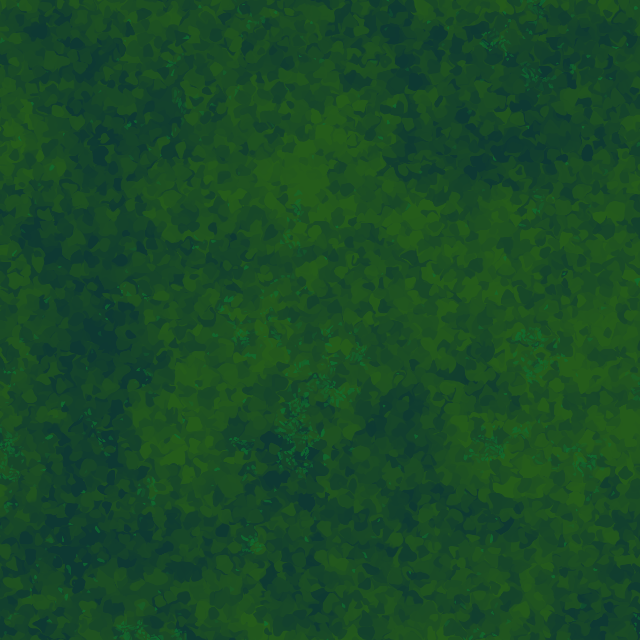
Write a Shadertoy shader that draws this texture.

```glsl
// Dense dark-green foliage: layers of flat, notched leaf blobs, large to small,
// whose tones follow a broad noise field with a random offset per leaf.
// Sparse clusters of tiny bright sprigs are scattered on top.

const vec3 SHADE_COLOR = vec3(0.064, 0.240, 0.184);
const vec3 LIGHT_COLOR = vec3(0.132, 0.345, 0.116);
const vec3 SPRIG_COLOR = vec3(0.055, 0.430, 0.185);

const int   LAYERS = 10;
const float COARSE_CELLS = 13.0;   // leaf cells across the canvas, first layer
const float FINE_CELLS = 50.0;     // leaf cells across the canvas, last layer
const float LEAF_DENSITY = 0.50;
const float LEAF_OPACITY = 0.88;
const float PATCH_SCALE = 6.5;
const float PATCH_CONTRAST = 1.55;
const float LEAF_CONTRAST = 1.05;
const float MEAN_TONE = 0.53;
const float EDGE = 0.0011;         // edge softness in canvas units
const float WARP = 0.010;          // raggedness of the outlines
const float SPRIG_CELLS = 190.0;
const float SPRIG_PATCH_SCALE = 13.0;

float hash(vec2 p) {
    return fract(sin(dot(p, vec2(127.1, 311.7))) * 43758.5453);
}

vec2 hash2(vec2 p) {
    return vec2(hash(p), hash(p + 57.3));
}

float noise(vec2 p) {
    vec2 i = floor(p), f = fract(p);
    f = f * f * (3.0 - 2.0 * f);
    return mix(mix(hash(i), hash(i + vec2(1, 0)), f.x),
               mix(hash(i + vec2(0, 1)), hash(i + vec2(1, 1)), f.x), f.y);
}

float fbm(vec2 p) {
    float sum = 0.0, amp = 0.5;
    for (int i = 0; i < 3; i++) {
        sum += amp * noise(p);
        p = mat2(0.8, 0.6, -0.6, 0.8) * p * 2.1 + 19.7;
        amp *= 0.6;
    }
    return sum / 0.98;
}

// Broad light and shade
float patchTone(vec2 p) {
    return MEAN_TONE + PATCH_CONTRAST * (fbm(p * PATCH_SCALE + 3.0) - 0.5);
}

// Heart-like leaf of unit radius, negative inside
float leafShape(vec2 p, float angle, float notch) {
    float c = cos(angle), s = sin(angle);
    p = vec2(c * p.x - s * p.y, s * p.x + c * p.y);
    return length(vec2(p.x, p.y * 1.1 - notch * abs(p.x) + 0.2 * notch)) - 1.0;
}

// Paints one layer of scattered leaves over the tone
float paintLeaves(float tone, vec2 p, float cells, float seed) {
    vec2 q = p * cells + seed * 7.31;
    vec2 home = floor(q);
    for (int y = -1; y <= 1; y++)
    for (int x = -1; x <= 1; x++) {
        vec2 cell = home + vec2(x, y);
        vec2 id = cell + seed * 31.7;
        if (hash(id + 4.1) > LEAF_DENSITY) continue;
        vec2 center = cell + hash2(id);
        float radius = mix(0.24, 0.60, hash(id + 8.6));
        float d = leafShape((q - center) / radius, 6.2832 * hash(id + 2.9),
                            mix(0.2, 0.8, hash(id + 6.4)));
        float soft = EDGE * cells / radius;
        float cover = 1.0 - smoothstep(-soft, soft, d);
        if (cover <= 0.0) continue;
        vec2 root = (center - seed * 7.31) / cells;
        float leafTone = patchTone(root) + LEAF_CONTRAST * (hash(id + 12.2) - 0.5);
        tone = mix(tone, leafTone, cover * LEAF_OPACITY);
    }
    return tone;
}

// Coverage of tiny bright sprigs, gathered in sparse clusters
float sprigs(vec2 p) {
    vec2 q = p * SPRIG_CELLS;
    vec2 home = floor(q);
    float cover = 0.0;
    for (int y = -1; y <= 1; y++)
    for (int x = -1; x <= 1; x++) {
        vec2 cell = home + vec2(x, y);
        float cluster = fbm(cell / SPRIG_CELLS * SPRIG_PATCH_SCALE + 41.0);
        float chance = 0.7 * smoothstep(0.64, 0.84, cluster);
        if (hash(cell + 71.0) > chance) continue;
        float radius = mix(0.3, 0.7, hash(cell + 15.0));
        float d = leafShape((q - cell - hash2(cell + 23.0)) / radius,
                            6.2832 * hash(cell + 37.0), 0.7);
        float soft = 0.8 * EDGE * SPRIG_CELLS / radius;
        float strength = mix(0.2, 0.85, hash(cell + 44.0));
        cover = max(cover, strength * (1.0 - smoothstep(-soft, soft, d)));
    }
    return cover;
}

void mainImage(out vec4 fragColor, in vec2 fragCoord) {
    vec2 p = fragCoord / iResolution.y;
    vec2 ragged = p + WARP * (vec2(noise(p * 85.0), noise(p * 85.0 + 63.0)) - 0.5);

    // Leaves, from broad masses to single small ones
    float tone = patchTone(p);
    for (int i = 0; i < LAYERS; i++) {
        float fineness = float(i) / float(LAYERS - 1);
        tone = paintLeaves(tone, ragged, mix(COARSE_CELLS, FINE_CELLS, fineness), float(i) + 1.0);
    }

    vec3 color = mix(SHADE_COLOR, LIGHT_COLOR, clamp(tone, -0.15, 1.15));
    color = mix(color, SPRIG_COLOR, sprigs(ragged));
    fragColor = vec4(color, 1.0);
}
```
